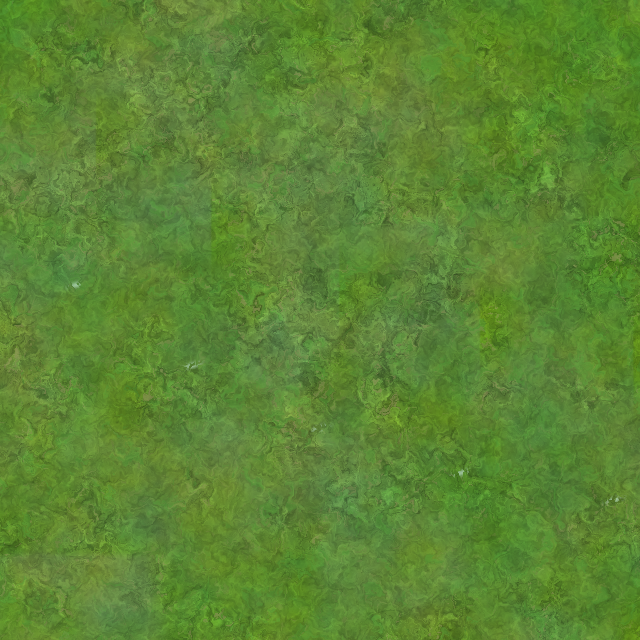
Reproduce this texture procedurally as a three.js fragment shader.

```glsl
// Mottled meadow turf seen from above, with lush, dry and tufted patches.
varying vec2 vUv;

float hash(vec2 p) {
  vec3 q = fract(p.xyx * 0.1031);
  q += dot(q, q.yzx + 33.33);
  return fract((q.x + q.y) * q.z);
}

float noise(vec2 p) {
  vec2 i = floor(p), f = fract(p);
  f = f * f * (3.0 - 2.0 * f);
  return mix(mix(hash(i), hash(i + vec2(1.0, 0.0)), f.x),
             mix(hash(i + vec2(0.0, 1.0)), hash(i + 1.0), f.x), f.y);
}

// Layered noise, centred on zero
float fbm(vec2 p) {
  float sum = 0.0, weight = 0.5;
  for (int i = 0; i < 4; i++) {
    sum += weight * (noise(p) - 0.5);
    p = mat2(1.6, 1.2, -1.2, 1.6) * p + 17.3;
    weight *= 0.55;
  }
  return sum;
}

// Thin wandering lines where noise crosses its middle value
float curls(vec2 p, float width) {
  return 1.0 - smoothstep(0.0, width, abs(noise(p) - 0.5));
}

void main() {
  vec2 p = vUv;
  vec2 warp = vec2(fbm(p * 42.0 + 3.0), fbm(p * 42.0 + 61.0));

  // Broad growth: dull in the middle, lush toward the sides
  float growth = 0.38 + 1.5 * fbm(p * 4.0 + 8.0) + 0.8 * fbm(p * 17.0 + 30.0);
  growth += 1.1 * (length((p - vec2(0.55, 0.57)) * vec2(1.0, 0.75)) - 0.3);
  growth -= 0.6 * smoothstep(0.27, 0.22, p.x) * smoothstep(0.14, 0.125, p.y);
  float yellowing = 1.6 * fbm(p * 9.0 + 44.0) + 0.9 * fbm(p * 28.0 + 12.0);

  // Recurring yellow tufts with a hard left side, and pale flowers below them
  float flowers = 0.0;
  float tuftShade = 0.0;
  for (int i = 0; i < 5; i++) {
    float n = float(i);
    vec2 d = p - vec2(0.12 + 0.17 * n + 0.01 * n * n, 0.555 - 0.14 * n + 0.014 * n * n);
    vec2 t = (d - vec2(0.03, 0.22)) / vec2(0.07, 0.065);
    float tuft = exp(-dot(t, t)) * smoothstep(-0.002, 0.002, d.x - 0.03);
    growth += 0.5 * tuft;
    yellowing += 0.35 * tuft;
    tuftShade += tuft;
    d.y -= 0.25 * d.x;
    flowers += exp(-dot(d / vec2(0.014, 0.005), d / vec2(0.014, 0.005)));
  }

  vec3 color = mix(vec3(0.388, 0.515, 0.25), vec3(0.315, 0.515, 0.125),
                   clamp(growth, 0.0, 1.0));
  color += vec3(0.07, 0.012, -0.05) * yellowing;

  // Clumps, leaves and fine blades
  float clumps = fbm(p * 24.0 + warp * 1.5);
  float leaves = fbm(p * 78.0 + warp * 5.0 + 20.0);
  float blades = noise(p * 240.0 + warp * 9.0) - 0.5;
  float rough = smoothstep(-0.1, 0.2, fbm(p * 13.0 + 77.0) + 0.12 * tuftShade);
  float tone = 0.26 * clumps + (0.32 + 0.3 * rough) * leaves + 0.17 * blades;
  color *= 1.015 + tone;

  // Dark creases and bright leaf edges curl through the rough areas
  vec2 curlPoint = p * 88.0 + warp * 6.0;
  color *= 1.0 - (0.05 + 0.11 * rough) * curls(curlPoint, 0.1);
  color += vec3(0.045, 0.06, 0.03) * curls(curlPoint * 1.2 + 37.0, 0.09) * (0.3 + 0.7 * rough);

  // Shaded hollows, fresh leaves and dry straw
  float hollow = smoothstep(0.17, 0.32, fbm(p * 52.0 + warp * 3.0 + 90.0)) * rough;
  color = mix(color, vec3(0.2, 0.33, 0.12), 0.55 * hollow);
  float fresh = smoothstep(0.12, 0.28, fbm(p * 46.0 + warp * 3.0 + 140.0));
  color = mix(color, vec3(0.32, 0.61, 0.22), 0.4 * fresh);
  float straw = smoothstep(0.15, 0.3, fbm(p * 105.0 + warp * 6.0 + 200.0));
  color = mix(color, vec3(0.57, 0.57, 0.36), straw * (0.2 + 0.35 * rough));

  // Pale blossom flecks
  float petals = smoothstep(0.48, 0.68, noise(p * 230.0 + warp * 8.0 + 9.0));
  color = mix(color, vec3(0.68, 0.82, 0.7), 0.8 * petals * min(flowers, 1.0));

  gl_FragColor = vec4(color, 1.0);
}
```
